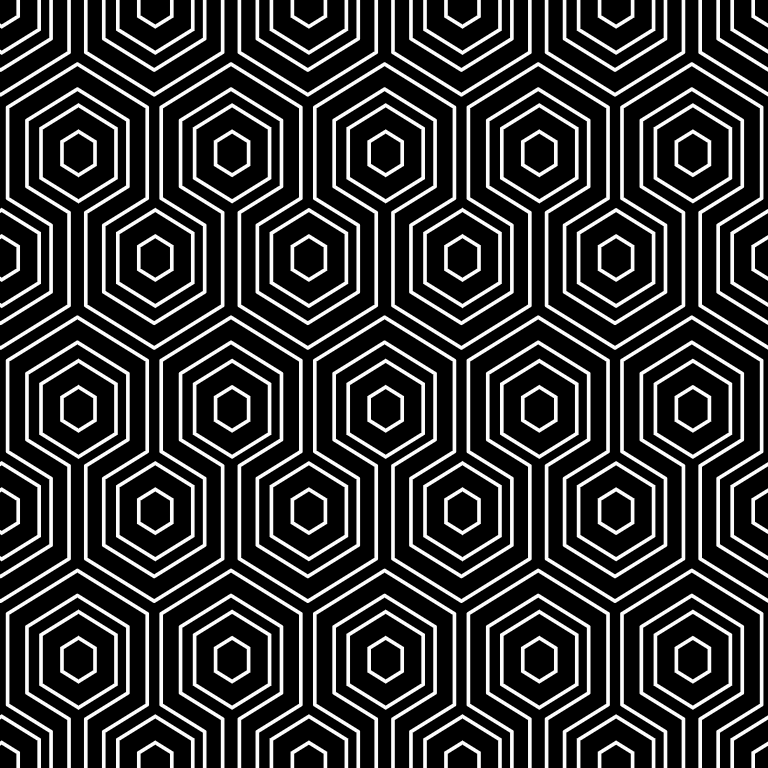
Give the GLSL for this pattern, as a WebGL 2 fragment shader.

```glsl
#version 300 es
precision highp float;
// Nested white hexagons on black, joined in pairs by two shared outlines.

uniform vec2 u_resolution;
out vec4 fragColor;

const float SLOPE = 0.62;     // rise of every slanted edge
const float HALF_COLUMN = 10.0;
const float ROW_PERIOD = 32.97;
const float LOWER_HEX = 13.53; // drop from the upper to the lower hexagon centre

float segmentDistance(vec2 p, vec2 a, vec2 b) {
  vec2 ab = b - a;
  return length(p - a - ab * clamp(dot(p - a, ab) / dot(ab, ab), 0.0, 1.0));
}

// Distance to the outline of a hexagon given its half width and half height.
float hexRing(vec2 p, float halfWidth, float tip) {
  p = abs(p);
  float slant = (p.y + SLOPE * p.x - tip) / sqrt(1.0 + SLOPE * SLOPE);
  return abs(max(p.x - halfWidth, slant));
}

// The two closed rings inside each hexagon.
float closedRings(vec2 p) {
  return min(hexRing(p, 2.15, 2.84), hexRing(p, 4.88, 6.25));
}

// Open outline from the upper hexagon's top tip, through the shared slanted
// edge, down to the lower hexagon's bottom tip.
float sharedOutline(vec2 p, float topTip, float upperX, float middle, float lowerX, float bottomTip) {
  float bottom = -LOWER_HEX - bottomTip;
  vec2 path[6] = vec2[6](
    vec2(0.0, topTip),
    vec2(upperX, topTip - SLOPE * upperX),
    vec2(upperX, SLOPE * upperX - middle),
    vec2(lowerX, SLOPE * lowerX - middle),
    vec2(lowerX, bottom + SLOPE * (HALF_COLUMN - lowerX)),
    vec2(HALF_COLUMN, bottom));
  float d = 1e3;
  for (int i = 0; i < 5; i++) d = min(d, segmentDistance(p, path[i], path[i + 1]));
  return d;
}

void main() {
  // The canvas is 100 units tall; the origin moves to an upper hexagon.
  vec2 p = gl_FragCoord.xy * 100.0 / u_resolution.y - vec2(50.08, 46.97);

  // Mirror each column, then wrap rows along the zigzag gap between them.
  float foldedX = abs(mod(p.x + HALF_COLUMN, 2.0 * HALF_COLUMN) - HALF_COLUMN);
  float row = floor((p.y + SLOPE * foldedX + 20.2) / ROW_PERIOD);
  float y = p.y - row * ROW_PERIOD;
  vec2 folded = vec2(foldedX, y);

  // Outlines shared by the two hexagons.
  float d = sharedOutline(folded, 11.72, 9.09, 11.4, 3.43, 8.5);
  d = min(d, sharedOutline(folded, 8.46, 6.57, 8.3, 1.09, 11.72));

  // Inner rings sit slightly off centre, varying by row.
  float ringX = p.x - 0.14;
  float upperX = mod(ringX + HALF_COLUMN, 2.0 * HALF_COLUMN) - HALF_COLUMN;
  float lowerX = mod(ringX, 2.0 * HALF_COLUMN) - HALF_COLUMN;
  float rowShift = row == 0.0 ? -0.2 : 0.1;
  d = min(d, closedRings(vec2(upperX, y - rowShift)));
  d = min(d, closedRings(vec2(lowerX, y + LOWER_HEX)));

  // Smooth white line over black.
  float line = clamp((0.237 - d) * u_resolution.y / 100.0 + 0.5, 0.0, 1.0);
  fragColor = vec4(vec3(0.99 * line), 1.0);
}
```
